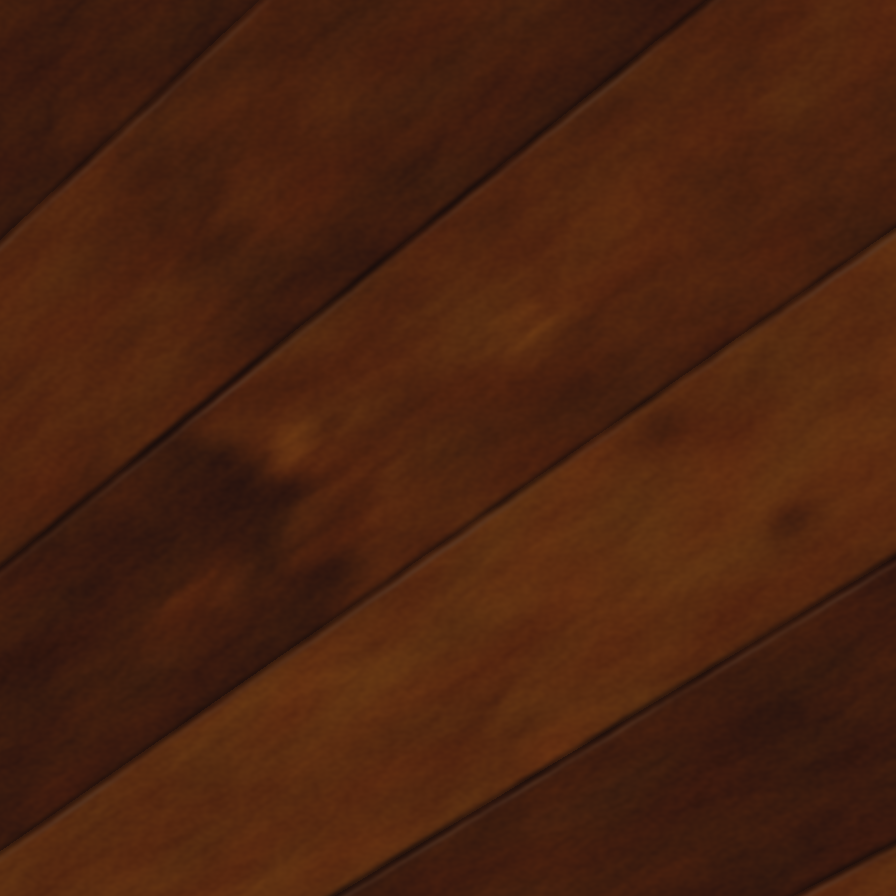
Give the GLSL for this texture, as a Shadertoy shader.

```glsl
// Dark stained hardwood planks, running diagonally and fanning out from a far point.
// Log-slope about that point gives evenly numbered planks; stretched gradient
// noise makes the grain, and soft ellipses add knots and golden flecks.

vec2 hashGradient(vec2 cell) {
    vec3 h = fract(cell.xyx * vec3(0.1031, 0.1030, 0.0973));
    h += dot(h, h.yzx + 33.33);
    float angle = 6.2832 * fract((h.x + h.y) * h.z);
    return vec2(cos(angle), sin(angle));
}

float gradientNoise(vec2 p) {
    vec2 i = floor(p), f = p - i;
    vec2 u = f * f * f * (f * (f * 6.0 - 15.0) + 10.0);
    vec2 e = vec2(0.0, 1.0);
    float low = mix(dot(hashGradient(i), f),
                    dot(hashGradient(i + e.yx), f - e.yx), u.x);
    float high = mix(dot(hashGradient(i + e.xy), f - e.xy),
                     dot(hashGradient(i + e.yy), f - e.yy), u.x);
    return mix(low, high, u.y);
}

float bell(float x) { return exp(-x * x); }

// Stain from deep brown (0) through red brown (0.5) to amber (1)
vec3 stain(float tone) {
    vec3 deep = vec3(0.175, 0.08, 0.053);
    vec3 red = vec3(0.31, 0.14, 0.058);
    vec3 amber = vec3(0.43, 0.225, 0.075);
    return tone < 0.5 ? mix(deep, red, max(tone, -0.1) * 2.0)
                      : mix(red, amber, min(tone, 1.2) * 2.0 - 1.0);
}

void mainImage(out vec4 fragColor, in vec2 fragCoord) {
    vec2 uv = fragCoord / iResolution.xy;

    // Plank coordinates: number across, distance along
    vec2 ray = uv + vec2(3.0, 2.04);
    float slope = ray.y / ray.x;
    float across = -(log(slope) + 0.079) / 0.1413;
    float along = length(ray);
    float plank = floor(across);
    vec2 grainDir = ray / along;

    // Grain layers, different on every plank
    vec2 wood = vec2(along, across * 0.29) + plank * vec2(7.3, 3.1);
    float cloud = gradientNoise(wood * vec2(3.5, 9.0));
    float blotch = gradientNoise(wood * vec2(10.0, 23.0) + cloud);
    float streak = gradientNoise(wood * vec2(14.0, 50.0) + blotch * 0.6);
    float fiber = gradientNoise(wood * vec2(50.0, 105.0));
    float pores = gradientNoise(uv * vec2(120.0, 165.0));

    // Tone on the near and far side of each plank's end joint
    vec2 tones[6] = vec2[6](vec2(0.22, 0.26), vec2(0.54, 0.37), vec2(0.19, 0.50),
                            vec2(0.68, 0.72), vec2(0.27, 0.22), vec2(0.56, 0.56));
    vec2 ends = tones[int(clamp(plank + 1.0, 0.0, 5.0))];
    float joint = along - (plank == 1.0 ? 4.16 : 4.22) + 0.09 * blotch;
    float tone = mix(ends.x, ends.y, smoothstep(-0.09, 0.09, joint));
    float change = ends.x - ends.y;
    tone -= 0.5 * abs(change) * bell((joint - sign(change) * 0.04) / 0.05);
    tone -= 0.15 * smoothstep(0.5, 1.0, fract(across)) * smoothstep(4.0, 4.6, along);
    tone += 0.22 * cloud + 0.15 * blotch + 0.11 * streak + 0.09 * fiber + 0.085 * pores;

    // Golden flecks (positive) and dark knots (negative): position, strength
    vec3 spots[9] = vec3[9](vec3(0.59, 0.64, 0.36), vec3(0.33, 0.50, 0.34),
                            vec3(0.41, 0.46, 0.18), vec3(0.22, 0.33, 0.26),
                            vec3(0.13, 0.83, 0.20), vec3(0.36, 0.24, 0.13),
                            vec3(0.74, 0.525, -0.30), vec3(0.885, 0.42, -0.36),
                            vec3(0.235, 0.72, -0.12));
    for (int k = 0; k < 9; k++) {
        vec2 d = uv - spots[k].xy;
        vec2 local = vec2(dot(d, grainDir), dot(d, vec2(-grainDir.y, grainDir.x)));
        vec2 size = spots[k].z > 0.0 ? vec2(0.055, 0.028) : vec2(0.036, 0.022);
        float ragged = 1.0 + 0.9 * streak + 0.6 * blotch;
        tone += spots[k].z * ragged * bell(length(local / size));
    }

    // Slow drift between redder and more olive wood
    vec3 color = stain(tone);
    float hue = gradientNoise(wood * vec2(9.0, 19.0) + 31.0);
    color *= 1.0 + hue * vec3(-0.03, 0.10, 0.06);

    // Soft uneven seams, faint on some planks, with a dull worn lip below
    float seamId = round(across);
    float gap = (across - seamId) * 0.1413 * slope * ray.x / sqrt(1.0 + slope * slope);
    gap += 0.0012 * gradientNoise(vec2(along * 30.0, seamId * 4.1));
    float pixel = 1.0 / iResolution.y;
    float worn = 0.6 + 0.9 * gradientNoise(vec2(along * 9.0, seamId * 5.7));
    float depth = 0.66 + 0.10 * cos(seamId * 2.4 - 2.4)
                + 0.4 * gradientNoise(vec2(along * 16.0, seamId * 3.3 + 0.4));
    color = mix(color, vec3(0.35, 0.23, 0.16), 0.55 * worn * bell((gap - 0.0072) / 0.0032));
    color = mix(color, vec3(0.10, 0.05, 0.04), depth * bell(gap / (0.0042 + 0.5 * pixel)));

    fragColor = vec4(color, 1.0);
}
```
